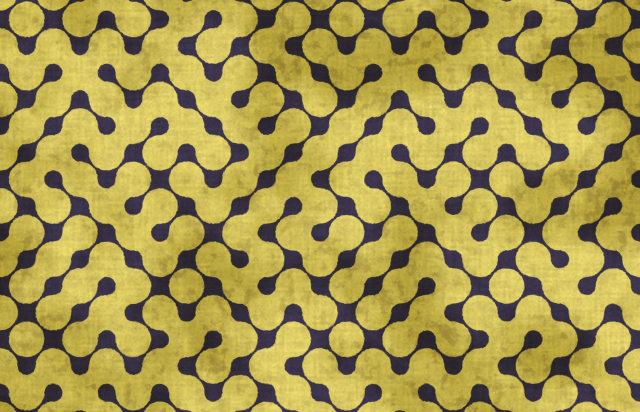
Write a Shadertoy shader that draws this pattern.

```glsl
const float CELLS_ACROSS = 24.0;   // tiles over the canvas width
const float REPEAT = 12.0;         // tiles before the layout repeats (even)
const float DISC_RADIUS = 0.665;   // light discs; dark dots get the remainder
const float RISING_SHARE = 0.6;    // preference for links rising to the right
const float EXTRA_LINKS = 0.14;    // chance of an additional dark link
const float EDGE_SOFTNESS = 0.9;   // in pixels
const float EDGE_WEAR = 0.035;
const float STAIN_SCALE = 9.0;
const float GRAIN_SCALE = 330.0;
const float GRAIN_AMOUNT = 0.075;
const float WEAVE_AMOUNT = 0.07;
const float SPECK_AMOUNT = 0.22;

const vec3 STRAW = vec3(0.875, 0.81, 0.405);
const vec3 OCHRE = vec3(0.70, 0.625, 0.215);
const vec3 RUST = vec3(0.47, 0.38, 0.15);
const vec3 PLUM = vec3(0.235, 0.205, 0.295);
const vec3 SOOT = vec3(0.165, 0.145, 0.175);

vec2 hash22(vec2 p) {
    vec3 q = fract(p.xyx * vec3(0.1031, 0.1030, 0.0973));
    q += dot(q, q.yzx + 33.33);
    return fract((q.xx + q.yz) * q.zy);
}

float noise(vec2 p) {
    vec2 i = floor(p), f = fract(p);
    f = f * f * (3.0 - 2.0 * f);
    float low = mix(hash22(i).x, hash22(i + vec2(1, 0)).x, f.x);
    float high = mix(hash22(i + vec2(0, 1)).x, hash22(i + vec2(1, 1)).x, f.x);
    return mix(low, high, f.y);
}

float fbm(vec2 p) {
    float sum = 0.0, amplitude = 0.5;
    for (int i = 0; i < 6; i++) {
        sum += amplitude * noise(p);
        p = mat2(1.6, 1.2, -1.2, 1.6) * p + 17.3;
        amplitude *= 0.55;
    }
    return sum / 1.08;
}

// Each dark dot claims one of its four surrounding tiles, so none is isolated
vec2 claimedTile(vec2 dot_) {
    vec2 h = hash22(mod(dot_, REPEAT) + 5.7);
    bool rising = h.x < RISING_SHARE;
    bool toRight = h.y < 0.5;
    return dot_ + vec2(toRight ? 0.0 : -1.0, rising == toRight ? 0.0 : -1.0);
}

// Signed distance in tile units, positive inside the dark network
float network(vec2 p) {
    vec2 id = floor(p), f = p - id;
    bool odd = mod(id.x + id.y, 2.0) > 0.5;

    // Dark corners of this tile
    vec2 dotA = id + (odd ? vec2(0, 0) : vec2(1, 0));
    vec2 dotB = id + (odd ? vec2(1, 1) : vec2(0, 1));
    bool linked = claimedTile(dotA) == id || claimedTile(dotB) == id
        || hash22(mod(id, REPEAT) + 41.3).y < EXTRA_LINKS;

    // Mirror odd tiles so light discs sit at (0,0) and (1,1)
    if (odd) f.x = 1.0 - f.x;
    float toDisc = min(length(f), length(f - 1.0));
    float toDot = min(length(f - vec2(1, 0)), length(f - vec2(0, 1)));
    return linked ? toDisc - DISC_RADIUS : 1.0 - DISC_RADIUS - toDot;
}

void mainImage(out vec4 fragColor, in vec2 fragCoord) {
    vec2 uv = fragCoord / iResolution.x;
    vec2 centred = (fragCoord - 0.5 * iResolution.xy) / iResolution.x;

    // Worn paper: broad stains, woven fibres and fine grain
    float glow = 0.13 - 0.55 * dot(centred, centred);
    float tone = fbm(uv * STAIN_SCALE + 3.1) + glow;
    float light = smoothstep(0.22, 0.74, tone);
    float weave = noise(uv * vec2(260.0, 28.0)) + noise(uv * vec2(28.0, 260.0) + 9.0) - 1.0;
    float grain = noise(uv * GRAIN_SCALE) - 0.5;
    float texture_ = WEAVE_AMOUNT * weave + GRAIN_AMOUNT * grain;

    // Small brown specks gather where the paper is stained
    float specks = smoothstep(0.52, 0.75, fbm(uv * 75.0 + 20.0)) * (1.0 - 0.75 * light);

    vec3 paper = mix(OCHRE, STRAW, light) * (1.0 + texture_);
    paper = mix(paper, RUST, SPECK_AMOUNT * specks * 2.0);
    vec3 ink = mix(SOOT, PLUM, smoothstep(0.3, 0.7, tone)) * (1.0 + 1.5 * texture_);

    // Network with slightly rough printed edges
    float d = network(centred * CELLS_ACROSS) + EDGE_WEAR * grain;
    float softness = EDGE_SOFTNESS * CELLS_ACROSS / iResolution.x;
    float coverage = smoothstep(-softness, softness, d);

    fragColor = vec4(mix(paper, ink, coverage), 1.0);
}
```
